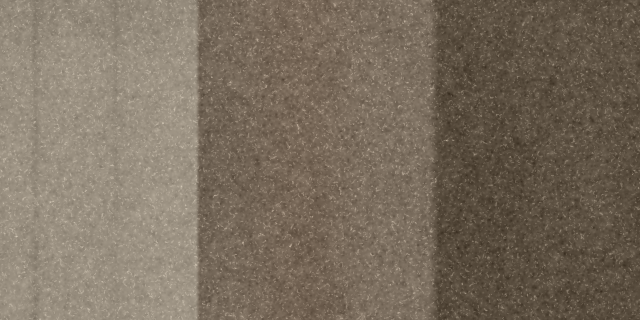
Write a WebGL 2 fragment shader that draws this texture.

```glsl
#version 300 es
precision highp float;
uniform vec2 u_resolution;
out vec4 fragColor;

#define LEFT_EDGE 0.309
#define RIGHT_EDGE 0.678
#define EDGE_SOFT 0.003
#define FIBRE_CELLS 46.0
#define FIBRE_LENGTH 0.17
#define FIBRE_WIDTH 0.12
#define FIBRE_GAIN 0.15
#define GRAIN_CELLS 30.0
#define GRAIN_GAIN 0.075
#define MOTTLE_GAIN 0.005

const vec3 PALE = vec3(0.597, 0.558, 0.498);
const vec3 MIDDLE = vec3(0.456, 0.405, 0.347);
const vec3 DARK = vec3(0.333, 0.287, 0.230);
const vec3 WARM = vec3(1.0, 0.98, 0.94);
const mat2 TURN = mat2(0.8, 0.6, -0.6, 0.8);

vec3 hash3(vec2 cell) {
  vec3 q = fract(cell.xyx * vec3(0.1031, 0.1030, 0.0973));
  q += dot(q, q.yxz + 33.33);
  return fract((q.xxy + q.yzz) * q.zyx);
}

float bump(float x, float centre, float width) {
  float d = (x - centre) / width;
  return exp(-d * d);
}

float glow(vec2 uv, vec2 centre, vec2 size) {
  vec2 d = (uv - centre) / size;
  return exp(-dot(d, d));
}

// Soft light and dark spots, one per cell
float speckle(vec2 p) {
  vec2 base = floor(p);
  float sum = 0.0;
  for (int y = -1; y <= 1; y++)
    for (int x = -1; x <= 1; x++) {
      vec2 cell = base + vec2(x, y);
      vec3 spot = hash3(cell);
      vec2 d = cell + spot.xy - p;
      sum += (spot.z - 0.5) * exp(-5.0 * dot(d, d));
    }
  return sum;
}

// Short curved hairs, one per cell, with varied angle and brightness
float fibres(vec2 p, float blur) {
  vec2 base = floor(p);
  float sum = 0.0;
  for (int y = -1; y <= 1; y++)
    for (int x = -1; x <= 1; x++) {
      vec2 cell = base + vec2(x, y);
      vec3 place = hash3(cell);
      vec3 shape = hash3(cell + 71.7);
      float angle = place.z * 3.14159;
      float c = cos(angle), s = sin(angle);
      vec2 d = p - cell - place.xy;
      d = vec2(c * d.x + s * d.y, c * d.y - s * d.x);
      d.y += (shape.x - 0.5) * 4.0 * d.x * d.x;
      float reach = FIBRE_LENGTH * (0.3 + 1.2 * shape.y * shape.y);
      float dist = length(vec2(max(abs(d.x) - reach, 0.0), d.y));
      float hair = 1.0 - smoothstep(0.0, FIBRE_WIDTH + blur, dist);
      sum += hair * shape.z * shape.z;
    }
  return sum;
}

float mottle(vec2 p) {
  float sum = 0.0, gain = 1.0;
  for (int i = 0; i < 5; i++) {
    p = TURN * p * 1.7 + 2.3;
    sum += gain * sin(p.x + 1.3 * sin(p.y)) * sin(p.y + 0.7);
    gain *= 0.85;
  }
  return sum;
}

void main() {
  vec2 uv = gl_FragCoord.xy / u_resolution;
  vec2 p = gl_FragCoord.xy / u_resolution.y;
  float pixel = 1.0 / u_resolution.y;

  // Three tonal bands
  float soft = EDGE_SOFT + 0.5 / u_resolution.x;
  float pastLeft = smoothstep(LEFT_EDGE - soft, LEFT_EDGE + soft, uv.x);
  float pastRight = smoothstep(RIGHT_EDGE - 2.5 * soft, RIGHT_EDGE + 2.5 * soft, uv.x);
  vec3 colour = mix(mix(PALE, MIDDLE, pastLeft), DARK, pastRight);

  // Vertical streaks and shading inside each band
  float paleTone = 0.02 * smoothstep(0.18, 0.30, uv.x) - 0.035 * smoothstep(0.75, 1.0, uv.y);
  paleTone -= 0.04 * bump(uv.x, 0.055, 0.006) + 0.025 * bump(uv.x, 0.181, 0.006);
  float middleTone = 0.025 * smoothstep(0.50, 0.60, uv.x);
  middleTone -= 0.028 * glow(uv, vec2(0.35, 0.50), vec2(0.06, 0.22));
  middleTone -= 0.028 * glow(uv, vec2(0.48, 0.15), vec2(0.05, 0.4));
  middleTone -= 0.015 * bump(uv.x, LEFT_EDGE + 0.006, 0.01);
  float darkTone = 0.035 * glow(uv, vec2(0.93, 0.60), vec2(0.10, 0.4));
  darkTone += 0.02 * smoothstep(0.7, 1.0, uv.y);
  colour += WARM * mix(mix(paleTone, middleTone, pastLeft), darkTone, pastRight);
  colour += vec3(0.010, -0.002, -0.006) * pastLeft * (1.0 - pastRight) * bump(uv.x, 0.47, 0.09);

  // Cloudy mottling, then grain and pale hairs at several sizes
  float light = MOTTLE_GAIN * mottle(p * 4.0);
  float strength = mix(0.75, 1.0, pastLeft);
  vec2 grainPos = p * GRAIN_CELLS, hairPos = p;
  float size = FIBRE_CELLS;
  for (int i = 0; i < 3; i++) {
    float octave = float(i);
    light += strength * GRAIN_GAIN * (0.6 + 0.5 * octave) * speckle(grainPos);
    light += strength * FIBRE_GAIN * fibres(hairPos * size + 19.3 * octave, 0.5 * pixel * size);
    grainPos = TURN * grainPos * 2.0 + 47.0;
    hairPos = TURN * hairPos + 3.0;
    size *= 1.35;
  }
  colour += WARM * light;

  fragColor = vec4(clamp(colour, 0.0, 1.0), 1.0);
}
```
